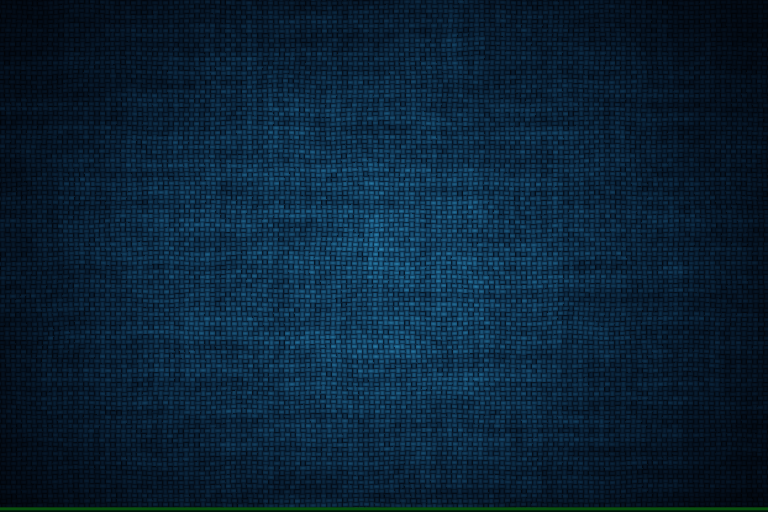
Write a Shadertoy shader that draws this texture.

```glsl
// Dark blue woven cloth lit by a soft central glow, with a thin green strip
// along the bottom edge. A plain weave of rounded threads is varied by
// hashed tones and long streaks, then shaded by a Gaussian vignette.

const float PI = 3.14159265;
const vec2 THREADS = vec2(146.0, 110.0);     // warp and weft count
const vec3 CLOTH = vec3(0.074, 0.250, 0.375);
const vec3 STRIP = vec3(0.035, 0.310, 0.055);
const vec3 HEM = vec3(0.0, 0.075, 0.04);

float hash(vec2 p) {
    return fract(sin(dot(p, vec2(127.1, 311.7))) * 43758.5453);
}

float valueNoise(vec2 p) {
    vec2 cell = floor(p);
    vec2 f = fract(p);
    f = f * f * (3.0 - 2.0 * f);
    float low = mix(hash(cell), hash(cell + vec2(1.0, 0.0)), f.x);
    float high = mix(hash(cell + vec2(0.0, 1.0)), hash(cell + vec2(1.0)), f.x);
    return mix(low, high, f.y);
}

// Rounded thread, highest at the middle of its visible float
float threadHeight(float along, float across) {
    return cos(PI * across) * (0.6 + 0.4 * cos(PI * along));
}

// Brightness of the plain weave, about 1.0 on average
float weave(vec2 p) {
    vec2 id = floor(p);
    vec2 f = fract(p) - 0.5;
    bool weftOnTop = mod(id.x + id.y, 2.0) < 0.5;
    float height = weftOnTop ? threadHeight(f.x, f.y) : threadHeight(f.y, f.x);
    float tone = weftOnTop ? 1.06 : 0.94;
    float fibre = 0.30 * (hash(id + 17.0) - 0.5);
    return tone * (0.55 + 0.83 * height) + fibre;
}

// Uneven threads: long horizontal and vertical tonal streaks
float streaks(vec2 p) {
    float weft = valueNoise(vec2(p.x * 0.07, floor(p.y) + 0.5)) - 0.5;
    float warp = valueNoise(vec2(floor(p.x) + 0.5, p.y * 0.06 + 40.0)) - 0.5;
    return 1.0 + 0.36 * weft + 0.22 * warp;
}

// Central light that falls off faster sideways than vertically
float vignette(vec2 uv) {
    vec2 d = uv - vec2(0.49, 0.485);
    return 0.06 + 0.94 * exp(-dot(d * d, vec2(5.0, 3.4)));
}

// Soft-edged step across one pixel
float edge(float x, float at, float pixel) {
    return smoothstep(at - 0.5 * pixel, at + 0.5 * pixel, x);
}

void mainImage(out vec4 fragColor, in vec2 fragCoord) {
    vec2 uv = fragCoord / iResolution.xy;
    float pixel = 1.0 / iResolution.y;

    // Threads wander slightly from a perfect grid
    vec2 p = uv * THREADS;
    p += 0.5 * vec2(valueNoise(p * 0.13), valueNoise(p * 0.13 + 60.0)) - 0.25;

    // Fade the weave where it is too fine to resolve
    float resolved = 1.0 - smoothstep(0.4, 0.8, THREADS.y * pixel);
    float cloth = mix(1.0, weave(p) * streaks(p), resolved);
    float mottle = 0.95 + 0.10 * valueNoise(uv * vec2(9.0, 6.0));

    // Shadows lean bluer than highlights
    float light = max(vignette(uv) * mottle * cloth, 0.0);
    vec3 color = CLOTH * pow(vec3(light), vec3(1.30, 1.18, 1.0));

    // Green strip above a dark hem
    color = mix(STRIP, color, edge(uv.y, 0.0090, pixel));
    color = mix(HEM, color, edge(uv.y, 0.0032, pixel));

    fragColor = vec4(color, 1.0);
}
```
